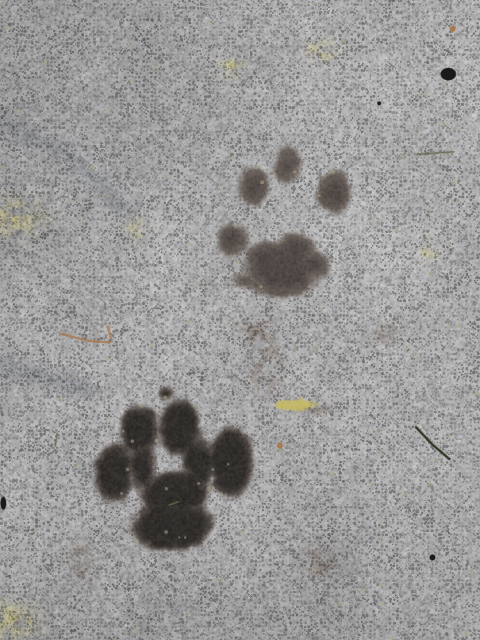
Reproduce this texture procedurally as a Shadertoy shader.

```glsl
// Two damp paw-shaped marks on weathered, pitted concrete.
// Blended ellipses with noisy rims lie on layered value noise,
// jittered pores, soft stains and small strokes of litter.

const vec3 CONCRETE = vec3(.665, .665, .67);
const vec3 DAMP_DARK = vec3(.195, .185, .175);
const vec3 DAMP_FAINT = vec3(.315, .29, .28);
const vec3 DAMP_RIM = vec3(.43, .39, .365);
const vec3 POLLEN = vec3(.78, .73, .39);
const vec3 RUST = vec3(.43, .37, .33);
const vec3 SHADE = vec3(.43, .44, .46);
const vec3 GRASS = vec3(.2, .23, .16);
const vec3 STRAW = vec3(.39, .41, .28);
const vec3 TWIG = vec3(.66, .48, .32);
const float GRAIN = .19, PORE_DEPTH = .36;

// Ellipses: centre, radii; the canvas is one unit wide
const vec4 UPPER[9] = vec4[](
  vec4(.484, .835, .033, .037), vec4(.528, .943, .032, .043),
  vec4(.599, .988, .029, .042), vec4(.696, .932, .037, .046),
  vec4(.588, .77, .078, .06), vec4(.618, .812, .042, .038),
  vec4(.51, .748, .026, .018), vec4(.652, .782, .038, .034),
  vec4(.555, .79, .045, .04));
const vec4 LOWER[9] = vec4[](
  vec4(.238, .347, .044, .064), vec4(.292, .438, .042, .054),
  vec4(.373, .44, .046, .062), vec4(.481, .37, .049, .076),
  vec4(.359, .24, .086, .058), vec4(.365, .305, .072, .05),
  vec4(.296, .358, .03, .055), vec4(.412, .365, .036, .06),
  vec4(.347, .514, .016, .014));
const vec4 YELLOW_STAINS[6] = vec4[](
  vec4(.02, .04, .06, .045), vec4(.03, .88, .07, .045),
  vec4(.483, 1.198, .03, .025), vec4(.67, 1.228, .035, .025),
  vec4(.894, .809, .02, .016), vec4(.288, .857, .025, .03));
const vec4 RUST_STAINS[6] = vec4[](
  vec4(.555, .57, .045, .075), vec4(.795, .64, .05, .022),
  vec4(.67, .165, .05, .04), vec4(.655, .483, .05, .016),
  vec4(.53, .645, .05, .03), vec4(.165, .16, .035, .06));

float hash(vec2 p) {
  vec3 q = fract(p.xyx * vec3(.1031, .103, .0973));
  q += dot(q, q.yzx + 33.33);
  return fract((q.x + q.y) * q.z);
}

float noise(vec2 p) {
  vec2 i = floor(p), f = fract(p);
  f *= f * (3. - 2. * f);
  return mix(mix(hash(i), hash(i + vec2(1, 0)), f.x),
    mix(hash(i + vec2(0, 1)), hash(i + 1.), f.x), f.y);
}

float fbm(vec2 p) {
  float sum = 0., amp = .5;
  for (int i = 0; i < 4; i++, amp *= .5) {
    sum += amp * noise(p);
    p = mat2(1.6, 1.2, -1.2, 1.6) * p + 7.3;
  }
  return sum;
}

// One jittered dot in a share of the grid cells
float dots(vec2 p, float share) {
  vec2 id = floor(p);
  vec2 centre = .3 + .4 * vec2(hash(id + 11.), hash(id + 47.));
  float r = .2 + .25 * hash(id + 83.), d = length(fract(p) - centre);
  return (1. - smoothstep(r - .18, r + .18, d)) * step(hash(id), share);
}

float ellipse(vec2 p, vec4 e) {
  return (length((p - e.xy) / e.zw) - 1.) * min(e.z, e.w);
}

float paw(vec2 p, vec4 parts[9]) {
  float d = 1., k = .009;
  for (int i = 0; i < 9; i++) {
    float e = ellipse(p, parts[i]), h = max(k - abs(d - e), 0.);
    d = min(d, e) - h * h / k * .25;
  }
  return d;
}

float stains(vec2 p, vec4 spots[6]) {
  float sum = 0.;
  for (int i = 0; i < 6; i++) {
    vec2 q = (p - spots[i].xy) / spots[i].zw;
    sum += exp(-1.5 * dot(q, q));
  }
  return min(sum, 1.);
}

// Distance to a stroke from s.xy to s.zw
float stroke(vec2 p, vec4 s) {
  vec2 a = p - s.xy, b = s.zw - s.xy;
  return length(a - b * clamp(dot(a, b) / dot(b, b), 0., 1.));
}

float fill(float d) { return 1. - smoothstep(-.0016, .0016, d); }

void mainImage(out vec4 fragColor, in vec2 fragCoord) {
  vec2 p = fragCoord / iResolution.x, glow = p - vec2(.8, .75);
  float cloud = fbm(p * 6.) - .47, grit = fbm(p * 65. + 9.) - .47;
  float fine = mix(noise(p * 340. + 5.), noise(p * 210.), .6) - .5;

  // Ground light, shaded streaks and stains
  vec3 col = CONCRETE + .11 * cloud + .035 * exp(-5. * dot(glow, glow));
  col -= .045 * (1. - smoothstep(0., .6, length(p - vec2(0, 1.15))));
  col -= .03 * (1. - smoothstep(0., .35, p.y));
  vec2 w = p + .025 * vec2(cloud, grit);
  float streak = min(stroke(w, vec4(0, 1.08, .15, 1.01)), stroke(w, vec4(.15, 1.01, .27, .89)));
  streak = min(streak, stroke(w, vec4(0, .57, .19, .52)));
  col = mix(col, SHADE, .36 * exp(-streak * streak * 2200.));
  float patchy = smoothstep(-.25, .2, grit);
  col = mix(col, POLLEN, .5 * stains(p, YELLOW_STAINS) * patchy);
  col = mix(col, RUST, .6 * stains(p, RUST_STAINS) * patchy);

  // Damp marks; the lower one has a dry triangular gap
  float rim = .014 * (fbm(p * 38.) - .47) + .006 * grit;
  float faint = paw(p, UPPER) + rim, dark = paw(p, LOWER) + rim;
  vec2 g = p - vec2(.338, .376);
  float gap = max(max(-g.x - .01, -g.y - .018), .72 * g.x + .66 * g.y - .017);
  dark = max(dark, -gap - .4 * rim);
  float faintMask = 1. - smoothstep(-.011, .007, faint);
  float darkMask = 1. - smoothstep(-.008, .006, dark);
  col = mix(col, mix(DAMP_FAINT, DAMP_RIM, smoothstep(-.032, 0., faint)), faintMask);
  col = mix(col, mix(DAMP_DARK, DAMP_RIM, smoothstep(-.018, .004, dark)), darkMask);
  float dry = 1. - .6 * max(faintMask, darkMask);

  // Grain, pores and pale grit
  float pores = max(dots(p * 125., .38), dots(mat2(.8, .6, -.6, .8) * p * 175., .34));
  col += GRAIN * (fine + .5 * grit) * dry;
  col *= 1. - PORE_DEPTH * pores * mix(.35, 1., noise(p * 45.)) * dry;
  col = mix(col, vec3(.68, .65, .53), .55 * dots(p * 100. + 31., .018));

  // Pollen smear, grass, straw and twig
  float smear = ellipse(p, vec4(.611, .489, .036, .012)) + .014 * grit;
  col = mix(col, POLLEN, .9 * (1. - smoothstep(-.004, .004, smear)));
  float blade = min(stroke(p, vec4(.867, .443, .9, .408)), stroke(p, vec4(.9, .408, .936, .377)));
  col = mix(col, GRASS, fill(blade - .0025));
  float straw = min(stroke(p, vec4(.87, 1.012, .945, 1.017)), stroke(p, vec4(.115, .405, .119, .43)));
  straw = min(straw, stroke(p, vec4(.353, .281, .371, .288)));
  col = mix(col, STRAW, .8 * fill(straw - .0018));
  float twig = min(stroke(p, vec4(.126, .638, .185, .623)), stroke(p, vec4(.185, .623, .228, .62)));
  twig = min(twig, stroke(p, vec4(.232, .625, .225, .652)));
  col = mix(col, TWIG, .85 * fill(twig - .0023));

  // Pebble and crumbs
  float pebble = ellipse(p, vec4(.934, 1.179, .016, .013));
  pebble = min(pebble, length(p - vec2(.79, 1.118)) - .004);
  pebble = min(pebble, length(p - vec2(.901, .172)) - .006);
  pebble = min(pebble, ellipse(p, vec4(.007, .285, .006, .014)));
  col = mix(col, vec3(.1), fill(pebble));
  float crumb = min(length(p - vec2(.583, .405)), length(p - vec2(.943, 1.273)));
  col = mix(col, TWIG, fill(crumb - .006));
  fragColor = vec4(col, 1);
}
```
